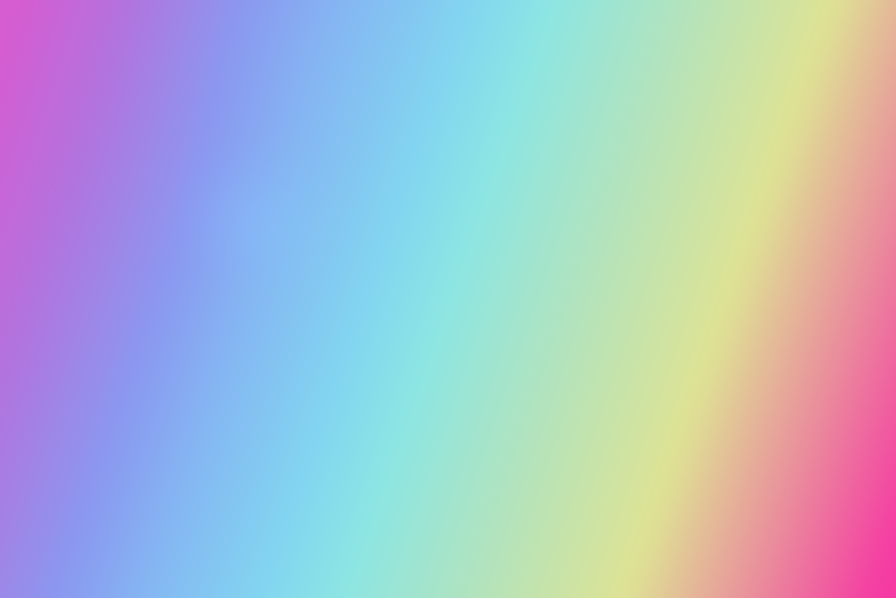
Write a Shadertoy shader that draws this background.

```glsl
// A soft pastel rainbow sweeping across the canvas in slanted bands.
// A skewed coordinate walks through a list of colour stops, with a gentle
// bend and a faint light patch in the blue region.

const int STOPS = 9;
const float stopAt[STOPS] = float[](0.02, 0.15, 0.30, 0.40, 0.53, 0.615, 0.775, 0.93, 1.21);
const vec3 stopColour[STOPS] = vec3[](
    vec3(0.84, 0.36, 0.82),  // magenta
    vec3(0.70, 0.45, 0.87),  // violet
    vec3(0.54, 0.60, 0.94),  // periwinkle
    vec3(0.52, 0.72, 0.95),  // soft blue
    vec3(0.51, 0.84, 0.94),  // sky
    vec3(0.55, 0.90, 0.89),  // cyan
    vec3(0.71, 0.89, 0.73),  // mint
    vec3(0.87, 0.89, 0.58),  // yellow
    vec3(0.96, 0.23, 0.64)); // hot pink

vec3 rainbow(float t) {
    vec3 colour = stopColour[0];
    for (int i = 1; i < STOPS; i++) {
        float blend = clamp((t - stopAt[i - 1]) / (stopAt[i] - stopAt[i - 1]), 0.0, 1.0);
        colour = mix(colour, stopColour[i], blend);
    }
    return colour;
}

float softSpot(vec2 p, vec2 centre, vec2 radius) {
    vec2 d = (p - centre) / radius;
    return exp(-dot(d, d));
}

void mainImage(out vec4 fragColor, in vec2 fragCoord) {
    vec2 uv = fragCoord / iResolution.xy;

    // Slanted position, bent slightly where the blue meets the top edge
    float t = uv.x + 0.233 * (1.0 - uv.y);
    t += 0.022 * softSpot(uv, vec2(0.27, 1.0), vec2(0.13, 0.25));

    // Average neighbouring positions to round the crests of the bands
    vec3 colour = vec3(0.0);
    for (int i = -2; i <= 2; i++) {
        colour += rainbow(t + 0.008 * float(i)) / 5.0;
    }

    // Faint light patch in the blue
    colour += vec3(0.0, 0.025, 0.015) * softSpot(uv, vec2(0.27, 0.64), vec2(0.06, 0.08));

    fragColor = vec4(colour, 1.0);
}
```
